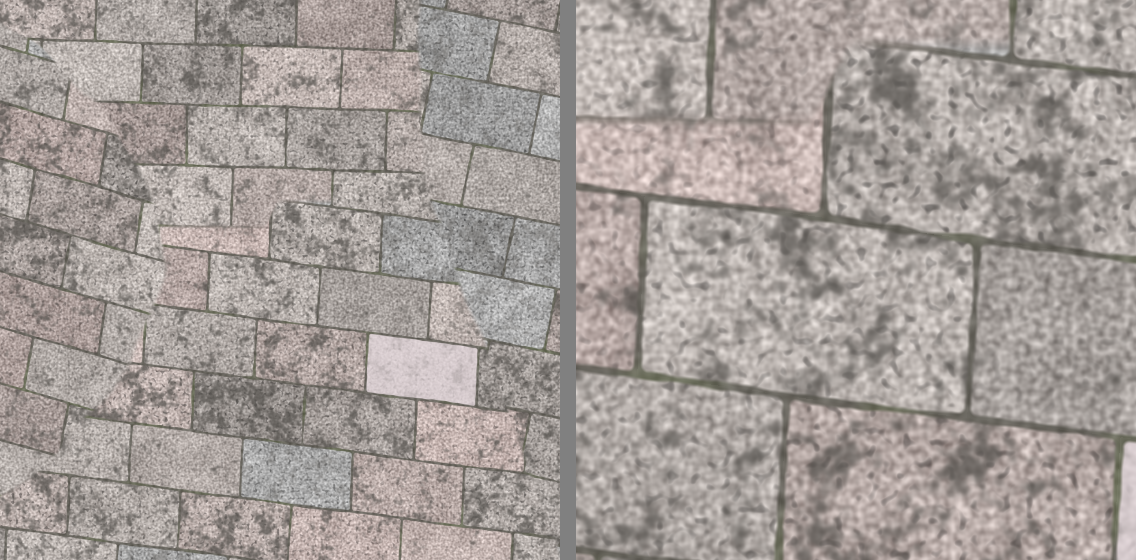
Left, the full canvas; right, a detail of the centre.
Write a three.js fragment shader that draws this texture.

```glsl
// Weathered brick paving laid in four tilted running-bond patches with mossy joints.
varying vec2 vUv;

struct Brick { vec2 cell; float edge; };

float hash(vec2 p) {
  vec3 q = fract(vec3(p.xyx) * 0.1031);
  q += dot(q, q.yzx + 33.33);
  return fract((q.x + q.y) * q.z);
}

vec2 gradientAt(vec2 cell) {
  float angle = 6.28319 * hash(cell + 17.0);
  return vec2(cos(angle), sin(angle));
}

// Gradient noise, roughly -0.7 to 0.7
float noise(vec2 p) {
  vec2 i = floor(p), f = fract(p);
  vec2 u = f * f * f * (f * (f * 6.0 - 15.0) + 10.0);
  vec2 e = vec2(1.0, 0.0);
  float low = mix(dot(gradientAt(i), f), dot(gradientAt(i + e), f - e), u.x);
  float high = mix(dot(gradientAt(i + e.yx), f - e.yx), dot(gradientAt(i + 1.0), f - 1.0), u.x);
  return mix(low, high, u.y);
}

float fbm(vec2 p) {
  float sum = 0.0, amplitude = 0.6;
  for (int i = 0; i < 4; i++) {
    sum += amplitude * noise(p);
    p = mat2(1.6, 1.2, -1.2, 1.6) * p + 7.3;
    amplitude *= 0.6;
  }
  return sum;
}

// Running bond: tilt.x slopes the courses, tilt.y leans the upright joints
Brick layBricks(vec2 p, vec2 origin, vec2 size, vec2 tilt, float shift) {
  vec2 d = p - origin;
  float course = (d.y - tilt.x * d.x) / size.y;
  float row = floor(course);
  float column = (d.x - shift * row - tilt.y * size.y * (fract(course) - 0.5)) / size.x;
  vec2 local = fract(vec2(column, course)) - 0.5;
  vec2 inset = (0.5 - abs(local)) * size;
  // Rounded corners
  float radius = 0.006;
  vec2 corner = max(radius - inset, 0.0);
  float edge = min(min(inset.x, inset.y), radius - length(corner));
  return Brick(vec2(floor(column), row), edge);
}

vec3 shadeBrick(Brick brick, vec2 p, float seed, float coolChance, float pale) {
  vec2 id = brick.cell + seed * 13.0 + 40.0;
  float tone = hash(id), wear = hash(id + 71.3);
  float cool = step(hash(id + 29.7), coolChance);

  // Stone body
  vec3 warmGrey = vec3(0.745, 0.717, 0.7);
  vec3 pinkClay = vec3(0.775, 0.708, 0.692);
  vec3 coolGrey = vec3(0.69, 0.69, 0.69);
  vec3 color = mix(warmGrey, pinkClay, smoothstep(0.35, 1.0, tone));
  color = mix(color, coolGrey, cool);
  color *= 0.92 + 0.17 * hash(id + 5.1);
  color = mix(color, vec3(0.86, 0.815, 0.825), pale);

  // Grain, pits and light aggregate
  float rough = 1.0 - 0.75 * pale;
  float grain = noise(p * 185.0) + 0.9 * noise(p * 250.0 + 9.0);
  color += rough * (0.19 * grain + 0.15 * fbm(p * 26.0 + seed) + 0.05 * noise(p * 5.0));
  float pits = smoothstep(0.15, 0.5, noise(p * 150.0 + 31.0));
  color *= 1.0 - 0.25 * rough * pits * (0.4 + wear);

  // Dark lichen, heavier on worn bricks and along their rims
  float rim = 1.0 - smoothstep(0.0, 0.022, brick.edge);
  float blotch = fbm(p * 24.0 + id * 3.7) + 0.45 * noise(p * 110.0);
  float stain = smoothstep(0.02, 0.6, blotch + 0.4 * (wear - 0.65) + 0.12 * rim);
  color = mix(color, vec3(0.36, 0.347, 0.33), 0.75 * stain * rough * (1.0 - 0.5 * cool));
  color *= 1.0 - 0.07 * rim * rough;

  // Joint filled with soil and moss
  float ragged = 0.0011 * noise(p * 75.0) + 0.0022 * wear * rough * noise(p * 34.0 + 4.0);
  float joint = 1.0 - smoothstep(0.0008, 0.0034, brick.edge + ragged);
  float moss = smoothstep(0.0, 0.4, noise(p * 13.0 + 50.0));
  vec3 fill = mix(vec3(0.38, 0.37, 0.34), vec3(0.39, 0.41, 0.32), moss);
  fill += 0.14 * noise(p * 140.0);
  return mix(color, fill, 0.88 * joint);
}

// Soft seam between patches, 0 before it and 1 past it
float seam(float distance) {
  return smoothstep(-0.006, 0.006, distance);
}

void main() {
  vec2 p = vec2(vUv.x, 1.0 - vUv.y);
  vec2 q = p + 0.003 * vec2(noise(p * 7.0), noise(p * 7.0 + 20.0));

  // Four patches, each with its own course slope and brick size
  Brick top = layBricks(q, vec2(0.253, 0.076), vec2(0.178, 0.1085), vec2(0.03, -0.03), 0.0807);
  Brick lower = layBricks(q, vec2(0.371, 0.449), vec2(0.198, 0.108), vec2(0.13, -0.05), 0.086);
  Brick left = layBricks(q, vec2(-0.01, 0.179), vec2(0.195, 0.1005), vec2(0.29, -0.16), 0.064);
  Brick right = layBricks(q, vec2(0.8815, 0.035), vec2(0.195, 0.1146), vec2(0.2, -0.2), 0.0742);
  float paleSlab = 1.0 - step(0.5, length(lower.cell - 1.0));

  // Seams where the patches meet
  float wobble = 0.03 * noise(p * 9.0 + 3.0);
  float lowerSeam = mix(0.405, 0.36, smoothstep(0.47, 0.5, p.x));
  float leftSeam = 0.29 - 1.6 * (p.y - 0.46) * (p.y - 0.46) + wobble;
  float rightSeam = 0.75 + 0.36 * max(p.y - 0.3, 0.0) + 0.4 * wobble;

  vec3 color = shadeBrick(top, p, 1.0, 0.0, 0.0);
  color = mix(color, shadeBrick(lower, p, 2.0, 0.18, paleSlab), seam(p.y - lowerSeam));
  color = mix(color, shadeBrick(left, p, 3.0, 0.12, 0.0), seam(leftSeam - p.x));
  color = mix(color, shadeBrick(right, p, 4.0, 0.45, 0.0), seam(p.x - rightSeam));
  gl_FragColor = vec4(clamp(color, 0.0, 1.0), 1.0);
}
```
